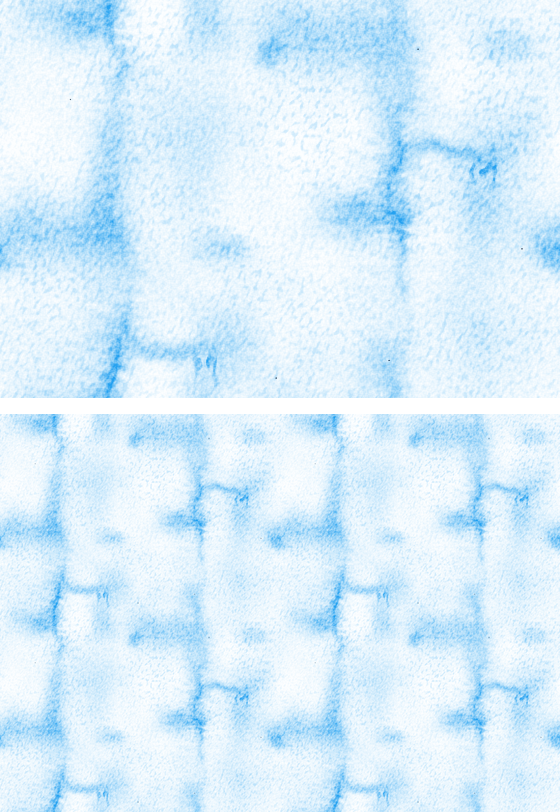
Top: one tile. Bottom: repeated 2 by 2.
Write a WebGL 1 fragment shader that draws this texture.

```glsl
precision highp float;

uniform vec2 u_resolution;

const float TAU = 6.2831853;
const vec2 ASPECT = vec2(1.407, 1.0);           // tile proportions, in tile heights
const vec3 ABSORPTION = vec3(1.0, 0.43, 0.07);  // light taken by the blue pigment
const vec3 SPECK_COLOR = vec3(0.16, 0.26, 0.36);
const float PAPER_TINT = 0.055;
const float CLOUD_TINT = 0.07;
const float MAX_PIGMENT = 0.86;
const float BLEED_COARSE = 0.035;
const float BLEED_FINE = 0.014;
const float FLECK_STRENGTH = 0.13;
const float GRAIN_COARSE = 0.45;
const float GRAIN_MEDIUM = 0.4;
const float GRAIN_FINE = 0.3;
const float SPECK_RADIUS = 0.0022;
const float VEIN_X = 0.213;
const float VEIN_SWAY = 0.012;

// Pseudo-random unit vector for a lattice cell
vec2 cellGradient(vec2 cell) {
  vec3 h = fract(cell.xyx * vec3(0.1031, 0.1030, 0.0973));
  h += dot(h, h.yzx + 33.33);
  float angle = TAU * fract((h.x + h.y) * h.z);
  return vec2(cos(angle), sin(angle));
}

// Contribution of one lattice corner; wraps the cell, undoing the lean per row of tiles
float corner(vec2 cell, vec2 offset, vec2 cells, float lean) {
  cell.x += lean * floor((cell.y + 0.5) / cells.y);
  return dot(cellGradient(mod(cell + 0.5, cells) - 0.5), offset);
}

// Gradient noise repeating over the unit square; lean slants its features
float noise(vec2 uv, vec2 cells, float lean) {
  vec2 p = uv * cells - vec2(lean * uv.y, 0.0);
  vec2 i = floor(p);
  vec2 f = p - i;
  vec2 s = f * f * f * (f * (f * 6.0 - 15.0) + 10.0);
  vec2 e = vec2(1.0, 0.0);
  float low = mix(corner(i, f, cells, lean), corner(i + e, f - e, cells, lean), s.x);
  float high = mix(corner(i + e.yx, f - e.yx, cells, lean),
                   corner(i + e.xx, f - e.xx, cells, lean), s.x);
  return mix(low, high, s.y);
}

// Shortest offset on the repeating tile, in tile heights
vec2 tileOffset(vec2 uv, vec2 center) {
  return (fract(uv - center + 0.5) - 0.5) * ASPECT;
}

// Soft elliptical patch of colour
float wash(vec2 uv, vec2 center, vec2 radius) {
  vec2 q = tileOffset(uv, center) / radius;
  return exp(-dot(q, q));
}

// Upright pigment line with feathered spikes, sharper on its right
float vein(vec2 uv) {
  float x = tileOffset(uv, vec2(VEIN_X - VEIN_SWAY * cos(2.0 * TAU * uv.y), 0.0)).x;
  float y = tileOffset(uv, vec2(0.0)).y;
  float feather = noise(uv, vec2(20.0, 64.0), 0.0);
  float reach = x > 0.0 ? 0.022 * (1.0 + 1.5 * feather) : 0.036 * (1.0 + feather);
  float strength = 0.1 + 0.46 * exp(-y * y / 0.035);
  return strength * exp(-abs(x) / reach) * (1.0 + 0.5 * noise(uv, vec2(8.0, 16.0), 0.0));
}

// One set of washes, veins and drips
float pigment(vec2 uv) {
  float d = vein(uv);
  d += 0.30 * wash(uv, vec2(0.14, 0.96), vec2(0.09, 0.06));
  d += 0.23 * wash(uv, vec2(0.195, 0.47), vec2(0.06, 0.22));
  d += 0.25 * wash(uv, vec2(0.09, 0.41), vec2(0.18, 0.08));
  d += 0.20 * wash(uv, vec2(0.40, 0.38), vec2(0.07, 0.035));
  d += 0.32 * wash(uv, vec2(0.485, 0.855), vec2(0.035, 0.045));
  d += 0.20 * wash(uv, vec2(0.36, 0.96), vec2(0.07, 0.12));
  d += 0.34 * wash(uv, vec2(0.30, 0.12), vec2(0.11, 0.022));
  d += 0.23 * wash(uv, vec2(0.40, 0.14), vec2(0.08, 0.09));
  d += 0.09 * wash(uv, vec2(0.35, 0.65), vec2(0.13, 0.15));
  float drips = smoothstep(0.05, 0.4, noise(uv, vec2(70.0, 18.0), 12.0));
  return d + 0.4 * drips * wash(uv, vec2(0.37, 0.075), vec2(0.06, 0.04));
}

void main() {
  vec2 uv = gl_FragCoord.xy / u_resolution;

  // Ragged bleeding of the washes
  vec2 bleed = BLEED_COARSE * vec2(noise(uv, vec2(11.0, 8.0), 0.0),
                                   noise(uv + 0.37, vec2(11.0, 8.0), 0.0));
  bleed += BLEED_FINE * vec2(noise(uv, vec2(46.0, 34.0), 0.0),
                             noise(uv + 0.61, vec2(46.0, 34.0), 0.0));
  vec2 wet = uv + bleed;

  // Half-drop layout: the same washes again, half a tile across and up
  float clouds = noise(uv, vec2(5.0, 4.0), 0.0) + 0.6 * noise(uv, vec2(13.0, 9.0), 0.0);
  float density = (pigment(wet) + pigment(wet + 0.5)) * (1.0 + 0.5 * clouds);
  density += PAPER_TINT + CLOUD_TINT * clouds;
  density = max(density, 0.02);

  // Paper tooth: slanted flecks and finer grain
  float coarse = noise(uv, vec2(108.0, 46.0), 28.0);
  float medium = noise(uv, vec2(170.0, 92.0), 40.0);
  float fine = noise(uv, vec2(290.0, 206.0), 0.0);
  float granulation = clamp(0.55 + 0.9 * noise(uv + 0.2, vec2(6.0, 5.0), 0.0), 0.15, 1.0);
  density *= 1.0 + GRAIN_COARSE * coarse + GRAIN_MEDIUM * medium + GRAIN_FINE * fine;
  density += FLECK_STRENGTH * granulation * smoothstep(0.0, 0.55, coarse + 0.6 * medium);
  density += 0.04 * (medium + fine);
  vec3 color = 1.0 - ABSORPTION * clamp(density, 0.01, MAX_PIGMENT);

  // A few dark specks of dust
  for (int i = 0; i < 5; i++) {
    vec2 center = 0.5 + 0.45 * cellGradient(vec2(float(i) + 3.0, 17.0));
    float speck = 1.0 - smoothstep(0.4, 1.3, length(tileOffset(uv, center)) / SPECK_RADIUS);
    color = mix(color, SPECK_COLOR, 0.8 * speck);
  }
  gl_FragColor = vec4(color, 1.0);
}
```
